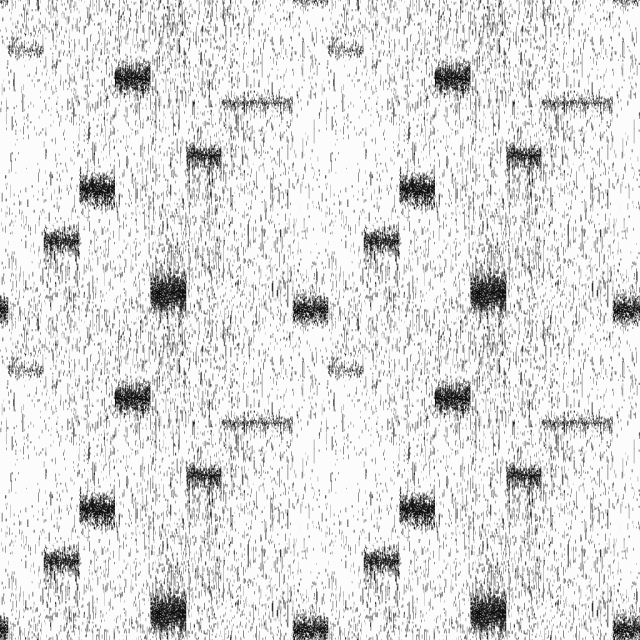
Write a three.js fragment shader that draws this pattern.

```glsl
varying vec2 vUv;

const float TAU = 6.2831853;

float hash(vec2 p) {
  vec3 q = fract(p.xyx * 0.1031);
  q += dot(q, q.yzx + 33.33);
  return fract((q.x + q.y) * q.z);
}

// Each block: centre height, half height, streaks above, streaks below.
// Negative streaks clear the grain instead.
vec4 blockInStrip(float strip) {
  vec4 blocks[9];
  blocks[0] = vec4(0.840, 0.018, 0.12, -0.05);
  blocks[1] = vec4(0.250, 0.034, 0.06, 0.24);
  blocks[2] = vec4(0.406, 0.052, 0.02, -0.07);
  blocks[3] = vec4(0.753, 0.046, 0.02, -0.06);
  blocks[4] = vec4(0.083, 0.056, 0.22, 0.18);
  blocks[5] = vec4(0.515, 0.034, 0.00, 0.17);
  blocks[6] = vec4(0.680, 0.020, -0.04, 0.14);
  blocks[7] = vec4(0.680, 0.020, -0.04, 0.14);
  blocks[8] = vec4(0.029, 0.045, 0.03, -0.08);
  vec4 found = blocks[0];
  for (int i = 1; i < 9; i++) {
    if (abs(strip - float(i)) < 0.5) found = blocks[i];
  }
  return found;
}

// Wrapped column of random cells, each holding one vertical dash.
float dashes(float column, float height, float count, float density, float solid, float seed) {
  float y = height * count + hash(vec2(column, seed + 611.0));
  vec2 cell = vec2(column, mod(floor(y), count) + 200.0 * seed);
  float present = step(hash(cell), density);
  float extent = step(fract(y), 0.6 + 0.6 * hash(cell + 37.0));
  float tone = mix(0.28 + 0.72 * hash(cell + 91.0), 1.0, solid);
  return present * extent * tone;
}

// Slow swells of grain density, whole waves per tile.
float grainDensity(vec2 p) {
  float swell = 0.105 + 0.045 * cos(TAU * (p.x - 0.55));
  swell += 0.032 * cos(TAU * (p.y + 0.05) + 0.5 * sin(TAU * p.x));
  swell += 0.018 * sin(TAU * (3.0 * p.y + p.x) + 1.5 * sin(TAU * 4.0 * p.x));
  return swell;
}

float inkAt(vec2 uv) {
  vec2 p = fract(uv * 2.0);
  float column = floor(p.x * 512.0);
  float rough = hash(vec2(column, 701.0));
  float weight = hash(vec2(column, 823.0));

  // Nine strips per tile, one block in each
  vec4 block = blockInStrip(floor(fract(p.x - 0.026) * 9.0));
  float offset = fract(p.y - block.x + 0.5) - 0.5;
  float ragged = abs(offset + (rough - 0.5) * 0.028) / block.y;
  float body = exp(-pow(ragged, 4.0));
  float core = exp(-pow(abs(offset) / (0.35 * block.y), 2.0));
  float dark = 0.38 + 0.4 * smoothstep(0.015, 0.045, block.y);
  float solid = clamp(dark * body + 0.2 * core, 0.0, 1.0);

  // Grain fading away from the block
  float streaks = (offset > 0.0 ? block.z : block.w) * exp(-abs(offset) / 0.15);
  float grain = max(grainDensity(p) + streaks, 0.015);

  float longCount = floor(12.0 + 38.0 * rough);
  float shortCount = floor(60.0 + 80.0 * weight);
  float longInk = dashes(column, p.y, longCount, grain * 1.8 * weight * weight, solid, 1.0);
  float shortInk = dashes(column, p.y, shortCount, grain * 0.6 + solid, solid, 2.0);
  return max(longInk, shortInk);
}

void main() {
  // Average the fine dashes over a small square
  float ink = 0.0;
  for (int i = 0; i < 4; i++) {
    for (int j = 0; j < 4; j++) {
      vec2 shift = (vec2(float(i), float(j)) - 1.5) / 4.0;
      ink += inkAt(vUv + shift / 512.0) / 16.0;
    }
  }
  gl_FragColor = vec4(vec3(mix(0.99, 0.06, ink)), 1.0);
}
```
